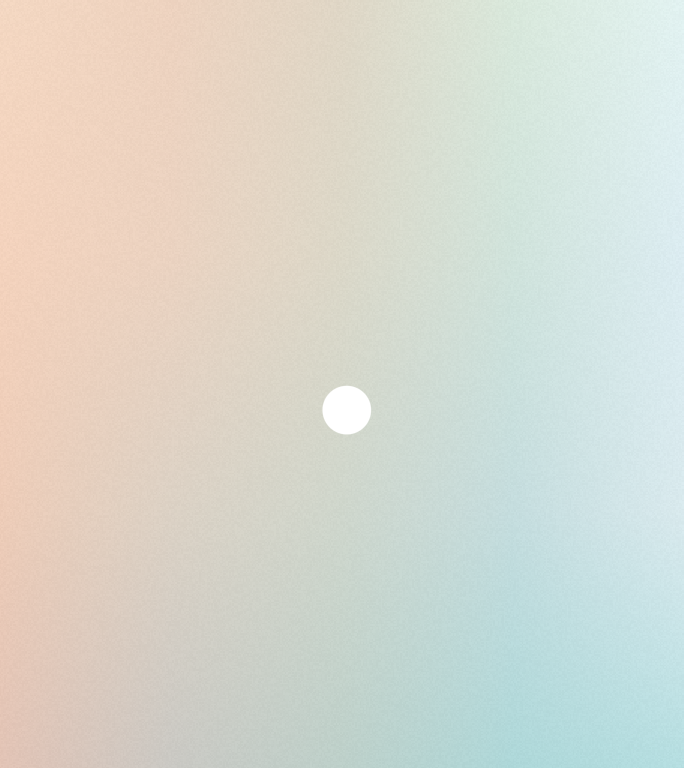
This background is drawn by a WebGL 1 fragment shader. Its source:

```glsl
precision highp float;
// A soft pastel wash, peach at the left to aqua at the lower right, with a white disc.
// Four horizontal colour ramps are blended up the canvas, then fine grain is added
// and the disc is laid on top with a smoothed edge.

uniform vec2 u_resolution;

// Five evenly spaced colour stops from x = 0 to x = 1.
vec3 ramp(float x, vec3 a, vec3 b, vec3 c, vec3 d, vec3 e) {
  vec4 t = clamp(x * 4.0 - vec4(0.0, 1.0, 2.0, 3.0), 0.0, 1.0);
  return a + (b - a) * t.x + (c - b) * t.y + (d - c) * t.z + (e - d) * t.w;
}

float hash(vec2 cell) {
  vec3 q = fract(vec3(cell.xyx) * 0.1031);
  q += dot(q, q.yzx + 33.33);
  return fract((q.x + q.y) * q.z);
}

vec3 wash(vec2 uv) {
  vec3 bottom = ramp(uv.x, vec3(0.885, 0.765, 0.71), vec3(0.79, 0.785, 0.765),
    vec3(0.74, 0.815, 0.79), vec3(0.68, 0.845, 0.85), vec3(0.71, 0.87, 0.88));
  vec3 lower = ramp(uv.x, vec3(0.93, 0.80, 0.72), vec3(0.86, 0.82, 0.77),
    vec3(0.81, 0.84, 0.80), vec3(0.77, 0.865, 0.87), vec3(0.85, 0.915, 0.93));
  vec3 upper = ramp(uv.x, vec3(0.955, 0.825, 0.74), vec3(0.92, 0.825, 0.755),
    vec3(0.86, 0.845, 0.785), vec3(0.815, 0.89, 0.86), vec3(0.86, 0.925, 0.945));
  vec3 top = ramp(uv.x, vec3(0.955, 0.845, 0.76), vec3(0.93, 0.825, 0.75),
    vec3(0.875, 0.84, 0.775), vec3(0.85, 0.91, 0.86), vec3(0.885, 0.95, 0.945));

  // Blend the ramps over three equal bands of height.
  vec3 t = clamp(uv.y * 3.0 - vec3(0.0, 1.0, 2.0), 0.0, 1.0);
  return mix(mix(mix(bottom, lower, t.x), upper, t.y), top, t.z);
}

void main() {
  vec2 uv = gl_FragCoord.xy / u_resolution;
  vec2 p = gl_FragCoord.xy / u_resolution.y;
  float aspect = u_resolution.x / u_resolution.y;

  // Paper grain on cells sized by the canvas height.
  vec3 color = wash(uv) + (hash(floor(p * 512.0)) - 0.5) * 0.022;

  // White disc just right of the centre line.
  float disc = length(p - vec2(0.507 * aspect, 0.466)) - 0.0317;
  float edge = 0.75 / u_resolution.y;
  color = mix(color, vec3(1.0), 1.0 - smoothstep(-edge, edge, disc));

  gl_FragColor = vec4(color, 1.0);
}
```
